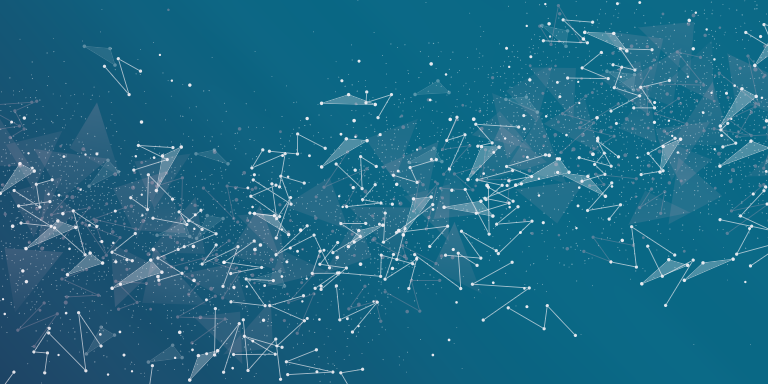
This background is drawn by a WebGL 2 fragment shader. Its source:

```glsl
#version 300 es
precision highp float;

uniform vec2 u_resolution;
out vec4 fragColor;

const vec3 NAVY = vec3(0.13, 0.26, 0.39);
const vec3 TEAL = vec3(0.04, 0.41, 0.525);
const vec3 MIST = vec3(0.80, 0.65, 0.73);
const vec3 WHITE = vec3(1.0, 0.97, 0.98);

vec3 hash3(vec2 p) {
    vec3 q = fract(vec3(p.xyx) * vec3(0.1031, 0.1030, 0.0973));
    q += dot(q, q.yxz + 33.33);
    return fract((q.xxy + q.yzz) * q.zyx);
}

float valueNoise(vec2 p) {
    vec2 i = floor(p), f = smoothstep(0.0, 1.0, fract(p));
    float low = mix(hash3(i).x, hash3(i + vec2(1, 0)).x, f.x);
    float high = mix(hash3(i + vec2(0, 1)).x, hash3(i + vec2(1, 1)).x, f.x);
    return mix(low, high, f.y);
}

float coverage(float d, float pixel) {
    return clamp(0.5 - d / pixel, 0.0, 1.0);
}

float segmentDistance(vec2 p, vec2 a, vec2 b) {
    vec2 ab = b - a;
    return length(p - a - ab * clamp(dot(p - a, ab) / dot(ab, ab), 0.0, 1.0));
}

float edgeSide(vec2 p, vec2 a, vec2 b) {
    return (b.x - a.x) * (p.y - a.y) - (b.y - a.y) * (p.x - a.x);
}

float triangleDistance(vec2 p, vec2 a, vec2 b, vec2 c) {
    float d = min(segmentDistance(p, a, b), min(segmentDistance(p, b, c), segmentDistance(p, c, a)));
    vec3 sides = vec3(edgeSide(p, a, b), edgeSide(p, b, c), edgeSide(p, c, a)) * sign(edgeSide(c, a, b));
    return min(sides.x, min(sides.y, sides.z)) > 0.0 ? -d : d;
}

// Density of the winding band: dips at the left, climbs to the upper right
float bandDensity(vec2 p, float width) {
    float center = 0.36 + 0.33 * smoothstep(0.7, 1.55, p.x) + 0.12 * (1.0 - smoothstep(0.0, 0.6, p.x));
    float d = (p.y - center) / width;
    return exp(-d * d);
}

// Round points, at most one per cell
float dotLayer(vec2 p, float cell, float radius, float width, float amount, float seed, float pixel) {
    vec2 id = floor(p / cell);
    vec3 h = hash3(id + seed);
    float r = radius * (0.7 + 0.5 * fract(h.z * 17.0));
    vec2 center = (id + mix(vec2(0.13), vec2(0.87), h.xy)) * cell;
    return step(h.z, amount * bandDensity(center, width)) * coverage(length(p - center) - r, pixel);
}

// Large pale triangles, fading across their height
float veilLayer(vec2 p, float cell, float seed, float pixel) {
    float veil = 0.0;
    for (int k = 0; k < 9; k++) {
        vec2 id = floor(p / cell) + vec2(k % 3 - 1, k / 3 - 1);
        vec3 h = hash3(id + seed), g = hash3(id + seed + 41.0);
        vec2 center = (id + h.xy) * cell;
        if (h.z > 1.1 * bandDensity(center, 0.19)) continue;
        vec3 angle = 6.2832 * g.x + vec3(0.0, 1.7, 3.9) + 0.8 * g.y;
        vec3 r = cell * vec3(0.95, 0.4 + 0.4 * g.y, 0.4 + 0.5 * g.z);
        vec3 x = r * cos(angle), y = r * sin(angle);
        float d = triangleDistance(p, center + vec2(x.x, y.x), center + vec2(x.y, y.y), center + vec2(x.z, y.z));
        float fade = clamp(0.5 + (p.y - center.y) / cell * (g.z - 0.5), 0.2, 1.0);
        veil += 0.24 * fade * coverage(d, pixel);
    }
    return min(veil, 0.36);
}

// Slim outlined triangles with points at their corners
float shardLayer(vec2 p, float cell, float seed, float pixel) {
    float shard = 0.0;
    for (int k = 0; k < 9; k++) {
        vec2 id = floor(p / cell) + vec2(k % 3 - 1, k / 3 - 1);
        vec3 h = hash3(id + seed), g = hash3(id + seed + 57.0);
        vec2 center = (id + mix(vec2(0.15), vec2(0.85), h.xy)) * cell;
        if (h.z > 0.95 * bandDensity(center, 0.29)) continue;
        float angle = mix(-0.8, 1.1, g.x);
        vec2 along = vec2(cos(angle), sin(angle)), across = vec2(-along.y, along.x);
        float reach = mix(0.04, 0.072, g.y);
        vec2 a = center - along * reach, b = center + along * reach;
        vec2 c = center + along * reach * (g.z - 0.2) + across * mix(0.02, 0.04, g.z);
        float d = triangleDistance(p, a, b, c);
        float corner = min(length(p - a), min(length(p - b), length(p - c)));
        float ink = max(0.3 * coverage(d, pixel), 0.65 * coverage(abs(d) - 0.001, pixel));
        ink = max(ink, coverage(corner - 0.0046, pixel));
        shard = max(shard, ink * (g.y < 0.25 ? 0.35 : 1.0));
    }
    return shard;
}

// Sharp zigzag chains of three mostly level links with points at the joints
float chainLayer(vec2 p, float cell, float width, float seed, float pixel) {
    float chain = 0.0;
    for (int k = 0; k < 9; k++) {
        vec2 id = floor(p / cell) + vec2(k % 3 - 1, k / 3 - 1);
        vec3 h = hash3(id + seed);
        vec2 center = (id + h.xy) * cell;
        if (h.z > 0.85 * bandDensity(center, width)) continue;
        float angle = 1.57 + 2.4 * (fract(h.z * 29.0) - 0.5);
        mat2 turn = mat2(cos(angle), sin(angle), -sin(angle), cos(angle));
        vec2 previous = center;
        for (int j = 0; j < 4; j++) {
            vec3 g = hash3(id + seed + 13.0 * float(j + 1));
            float swing = (j % 2 == 0 ? 1.0 : -1.0) * mix(0.05, 0.5, g.y);
            vec2 joint = center + turn * vec2((float(j) - 1.5) * 0.24 + 0.35 * (g.x - 0.5), swing) * cell;
            if (j > 0) chain = max(chain, 0.75 * coverage(segmentDistance(p, previous, joint) - 0.0011, pixel));
            chain = max(chain, coverage(length(p - joint) - 0.0042, pixel));
            previous = joint;
        }
    }
    return chain;
}

void main() {
    float pixel = 1.0 / u_resolution.y;
    vec2 p = gl_FragCoord.xy * pixel;

    // Diagonal gradient with soft slanted streaks
    vec3 color = mix(NAVY, TEAL, smoothstep(-0.3, 1.38, 0.78 * p.x + 0.64 * p.y));
    color += 0.014 * (valueNoise(vec2((p.x + p.y) * 7.0, (p.x - p.y) * 0.6)) - 0.5);

    // Pale depth layers
    color = mix(color, MIST, veilLayer(p, 0.12, 5.0, pixel));
    color = mix(color, MIST, 0.4 * chainLayer(p, 0.14, 0.21, 83.0, pixel));
    color = mix(color, MIST, 0.4 * dotLayer(p, 0.045, 0.0045, 0.21, 0.5, 29.0, pixel));

    // Fine dust in drifting patches
    float patches = 0.25 + 0.6 * valueNoise(p * 6.0);
    color = mix(color, WHITE, 0.42 * dotLayer(p, 0.011, 0.0013, 0.25, patches, 131.0, pixel));

    // Bright network
    color = mix(color, WHITE, 0.9 * shardLayer(p, 0.165, 211.0, pixel));
    color = mix(color, WHITE, 0.87 * chainLayer(p, 0.12, 0.21, 307.0, pixel));
    color = mix(color, WHITE, 0.87 * chainLayer(p + 0.37, 0.16, 0.21, 523.0, pixel));
    color = mix(color, WHITE, 0.9 * dotLayer(p, 0.048, 0.004, 0.3, 0.4, 401.0, pixel));

    fragColor = vec4(color, 1.0);
}
```
